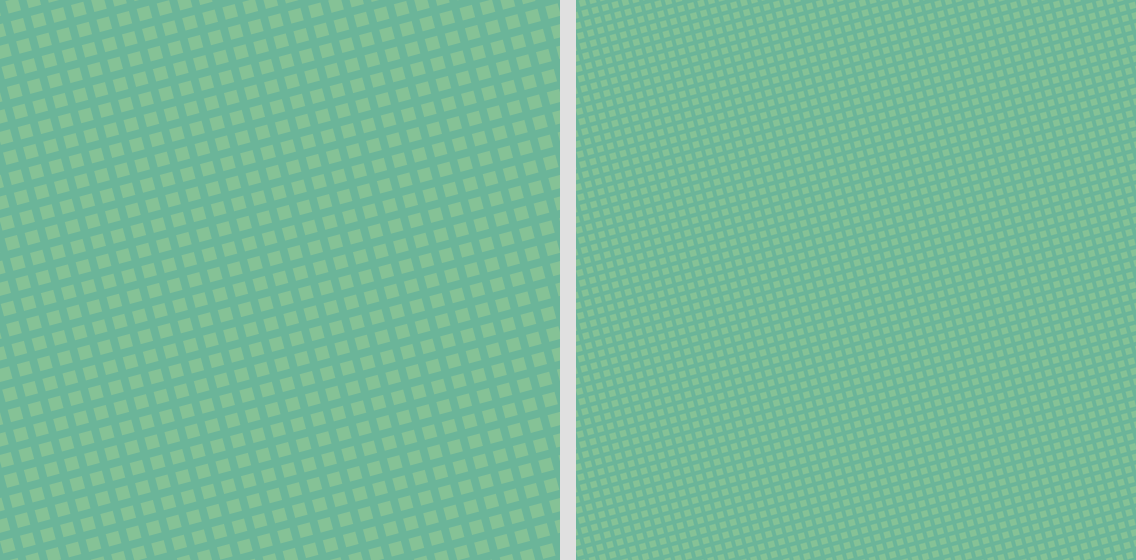
Left, the tile; right, the same tile 2 across and 2 down.
A Shadertoy shader for this pattern:

```glsl
const vec3 BAND_COLOR = vec3(0.420, 0.710, 0.600);
const vec3 CHECK_COLOR = vec3(0.522, 0.760, 0.589);

// Whole cell steps along x and y keep the slanted grid seamless
const vec2 GRID_STEPS = vec2(26.0, 7.0);
const vec2 CHECK_CENTER = vec2(0.54, 0.57);
const float CHECK_SIDE = 0.616;

// Rotate and scale the canvas into grid cells
vec2 slantedGrid(vec2 uv, vec2 steps) {
    return vec2(dot(uv, steps), dot(uv, vec2(-steps.y, steps.x)));
}

// Coverage of a centered interval, one pixel soft at each end
float interval(float position, float halfWidth, float pixel) {
    return clamp((halfWidth - abs(position)) / pixel + 0.5, 0.0, 1.0);
}

float squareMask(vec2 position, float side, float pixel) {
    return interval(position.x, 0.5 * side, pixel)
         * interval(position.y, 0.5 * side, pixel);
}

void mainImage(out vec4 fragColor, in vec2 fragCoord) {
    vec2 uv = fragCoord / iResolution.xy;
    float pixel = length(GRID_STEPS) / min(iResolution.x, iResolution.y);

    // Repeat one square per cell, leaving crossing bands between
    vec2 cell = fract(slantedGrid(uv, GRID_STEPS) - CHECK_CENTER + 0.5) - 0.5;
    float check = squareMask(cell, CHECK_SIDE, pixel);

    fragColor = vec4(mix(BAND_COLOR, CHECK_COLOR, check), 1.0);
}
```
